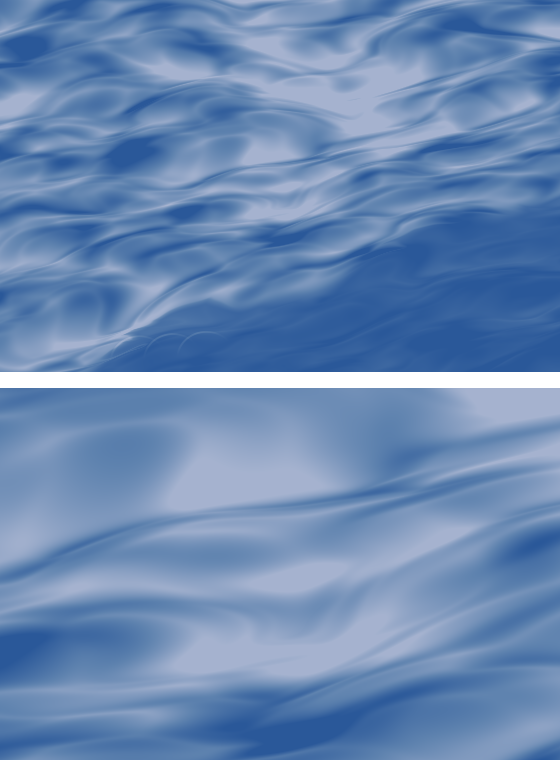
Top, the full canvas; bottom, a detail of the centre.
A WebGL 1 fragment shader for this texture:

```glsl
precision highp float;
// Soft blue sea surface with slanted ripples and a smooth dark swell at the lower right.
uniform vec2 u_resolution;

const vec3 DEEP_BLUE = vec3(0.165, 0.345, 0.600);
const vec3 MID_BLUE = vec3(0.370, 0.512, 0.685);
const vec3 PALE_SKY = vec3(0.610, 0.675, 0.795);

vec2 hash2(vec2 cell) {
  vec2 s = vec2(dot(cell, vec2(127.1, 311.7)), dot(cell, vec2(269.5, 183.3)));
  return fract(sin(s) * 43758.55);
}

// Smooth cellular noise, centred on zero with a spread of about one.
float cellWaves(vec2 p, float seed) {
  vec2 cell = floor(p);
  vec2 local = fract(p);
  float sum = 0.0;
  for (int j = -1; j <= 1; j++) {
    for (int i = -1; i <= 1; i++) {
      vec2 offset = vec2(float(i), float(j));
      vec2 d = offset + hash2(cell + offset + seed) - local;
      sum += exp(-8.0 * dot(d, d));
    }
  }
  return (-log(sum) / 8.0 - 0.14) / 0.09;
}

// Bends the plane so that ripples climb to the right, more steeply near the bottom.
vec2 rippleFrame(vec2 p) {
  float across = p.y - p.x * mix(0.34, 0.13, p.y);
  across += 0.012 * sin(p.x * 7.0 + p.y * 9.0) + 0.006 * sin(p.x * 17.0 - p.y * 23.0);
  float along = p.x + 0.35 * p.y + 0.03 * sin(across * 31.0 + p.x * 3.0);
  return vec2(along, across);
}

// Sums ripples by size; each size pushes the next to steepen the lower side of crests.
float rippleHeight(vec2 q) {
  float broad = cellWaves(q * vec2(1.6, 4.5), 3.0);
  q.y += 0.010 * broad;
  float coarse = cellWaves(q * vec2(3.2, 11.0), 17.0);
  q.y += 0.011 * coarse;
  float medium = cellWaves(q * vec2(5.5, 20.0), 41.0);
  q.y += 0.004 * medium;
  float fine = cellWaves(q * vec2(10.0, 37.0), 73.0);
  return 0.28 * broad + 0.46 * coarse - 0.36 * medium + 0.19 * fine;
}

float swellEdge(float x) {
  return 0.04 + 0.38 * (x - 0.29) + 0.038 * sin(9.5 * x - 3.08) + 0.008 * sin(27.0 * x);
}

// A crest with a crisp lower side that fades upward.
float crestLine(float height, float fade) {
  return smoothstep(-0.006, 0.005, height) * exp(-max(height, 0.0) / fade);
}

// Thin, partly lit domes of water near the lower edge.
float domeRims(vec2 p) {
  float rims = 0.0;
  for (int i = 0; i < 3; i++) {
    float n = float(i);
    vec2 d = p - vec2(0.375 + 0.09 * n, 0.025 + 0.006 * n);
    float ring = abs(length(d * vec2(1.0, 1.1)) - 0.078);
    float lit = smoothstep(0.0, 0.06, d.y) * smoothstep(0.07, -0.03, d.x);
    rims += (1.0 - smoothstep(0.0008, 0.0045, ring)) * lit;
  }
  return rims;
}

vec3 waterColor(float tone) {
  vec3 lower = mix(DEEP_BLUE, MID_BLUE, clamp(tone * 2.0, 0.0, 1.0));
  return mix(lower, PALE_SKY, clamp(tone * 2.0 - 1.0, 0.0, 1.15));
}

void main() {
  vec2 p = gl_FragCoord.xy / u_resolution.y;
  float height = rippleHeight(rippleFrame(p));

  // Open water, with darker corners at the top
  float tone = 0.52 + 0.245 * height;
  float side = abs(p.x - 0.75) / 0.75;
  tone -= 0.14 * side * side * smoothstep(0.55, 1.0, p.y);

  // Smooth swell in shade
  float aboveEdge = p.y - swellEdge(p.x) - 0.012 * height;
  float shade = 1.0 - smoothstep(-0.025, 0.025, aboveEdge);
  float shadedTone = 0.05 + 0.055 * height + 0.06 * smoothstep(-0.15, 0.0, aboveEdge);
  tone = mix(tone, shadedTone, shade);

  // Lit crest where the swell begins
  float broken = smoothstep(-0.2, 0.9, sin(9.0 * p.x - 2.2) + 0.4 * sin(23.0 * p.x));
  tone += 0.24 * broken * crestLine(aboveEdge, 0.022);
  tone += 0.20 * domeRims(p);

  gl_FragColor = vec4(waterColor(max(tone, 0.0)), 1.0);
}
```
